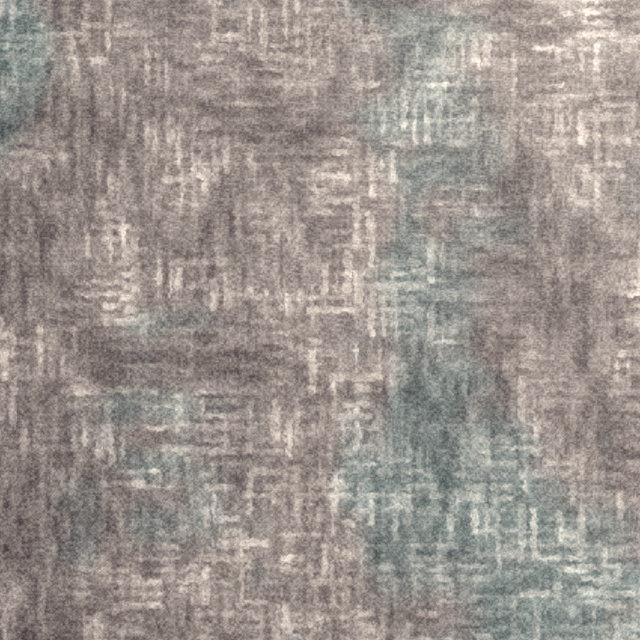
Give the GLSL for this texture, as a WebGL 1 fragment shader.

```glsl
precision highp float;
// Worn woven carpet: pale crosswise dashes over mottled grey pile with teal patches.

uniform vec2 u_resolution;

#define BAR_LENGTH 0.105
#define BAR_PITCH 0.0185
#define BAR_CONTRAST 0.30
#define PATCH_CONTRAST 0.24
#define HATCH_CONTRAST 0.20
#define GRAIN_CONTRAST 0.30
#define TUFTS 250.0
#define BASE_TONE 0.545
#define DARK_PILE vec3(0.43, 0.41, 0.39)
#define PALE_PILE vec3(0.89, 0.86, 0.80)
#define TEAL_SHIFT vec3(-0.055, 0.005, 0.022)
#define MAUVE_SHIFT vec3(0.018, -0.006, 0.006)

float hash(vec2 p) {
  return fract(sin(dot(p, vec2(127.1, 311.7))) * 43758.5453);
}

float noise(vec2 p) {
  vec2 i = floor(p), f = fract(p);
  f = f * f * (3.0 - 2.0 * f);
  return mix(mix(hash(i), hash(i + vec2(1.0, 0.0)), f.x),
             mix(hash(i + vec2(0.0, 1.0)), hash(i + vec2(1.0, 1.0)), f.x), f.y);
}

// Noise stretched along both thread directions
float weave(vec2 p, vec2 scale) {
  return 0.5 * (noise(p * scale) + noise(p * scale.yx + 37.0));
}

// Dashes along x; rows are bundled in fours so that parallel dashes line up
float dashes(vec2 p, float seed) {
  vec2 q = p / vec2(BAR_LENGTH, BAR_PITCH) + seed * vec2(3.7, 5.3);
  float row = floor(q.y);
  float bundle = floor(row / 4.0);
  q.x += 9.0 * hash(vec2(bundle, seed)) + 0.25 * hash(vec2(row, seed + 4.0));
  vec2 id = floor(q);
  float chance = smoothstep(0.25, 0.9, hash(vec2(id.x, bundle) + seed * 17.0));
  float present = step(hash(id + seed * 31.0), 0.9 * chance);
  vec2 halfSize = vec2(mix(0.10, 0.45, hash(id + seed + 0.5)),
                       mix(0.15, 0.35, hash(id + seed + 8.3)));
  vec2 soft = vec2(0.04, 0.15);
  vec2 inside = 1.0 - smoothstep(-soft, soft, abs(fract(q) - 0.5) - halfSize);
  return present * mix(0.5, 1.0, hash(id + seed + 2.7)) * inside.x * inside.y;
}

void main() {
  vec2 p = gl_FragCoord.xy / u_resolution.y;
  vec2 uv = gl_FragCoord.xy / u_resolution;

  // Fuzzy outlines from the tufts
  vec2 fuzz = vec2(noise(p * 170.0), noise(p * 170.0 + 61.0)) - 0.5;
  vec2 thread = p + 0.006 * fuzz;

  // Mottled patches and fine hatching
  float mottle = 0.6 * weave(thread, vec2(5.0, 11.0))
               + 0.4 * weave(thread + 3.0, vec2(13.0, 29.0)) - 0.5;
  float across = noise(thread * vec2(28.0, 105.0));
  float upright = noise(thread * vec2(105.0, 28.0) + 19.0);
  float hatch = mix(across, upright, smoothstep(0.4, 0.6, noise(thread * 9.0 + 5.0))) - 0.5;

  // Worn dashes in both directions
  float bars = 0.0;
  for (int i = 0; i < 2; i++) {
    float seed = float(i) + 1.0;
    bars = max(bars, dashes(thread, seed));
    bars = max(bars, dashes(thread.yx, seed + 6.0));
  }
  float wear = mix(0.35, 1.0, noise(thread * 75.0 + 11.0));
  bars *= wear * smoothstep(-0.25, 0.12, mottle);

  // Pile grain and light from the upper right
  float grain = 0.55 * noise(p * TUFTS) + 0.45 * noise(p * TUFTS * 1.7 + 7.0) - 0.5;
  float light = 0.07 * (uv.x - 0.5) + 0.05 * (uv.y - 0.5)
              + 0.06 * smoothstep(0.7, 1.4, uv.x * uv.y + 0.5);

  float tone = BASE_TONE + BAR_CONTRAST * bars + PATCH_CONTRAST * mottle
             + HATCH_CONTRAST * hatch + GRAIN_CONTRAST * grain + light;
  vec3 color = mix(DARK_PILE, PALE_PILE, (tone - 0.41) / 0.45);

  // Teal patches over a mauve ground, weaker on pale yarn
  float teal = noise(thread * 4.5 + 23.0) * 0.65 + weave(thread + 8.0, vec2(9.0, 22.0)) * 0.35;
  teal = smoothstep(0.45, 0.72, teal) * (1.0 - 0.5 * bars) * (1.0 - 0.5 * uv.x * uv.y);
  color += mix(MAUVE_SHIFT, TEAL_SHIFT, teal);

  gl_FragColor = vec4(clamp(color, 0.0, 1.0), 1.0);
}
```
